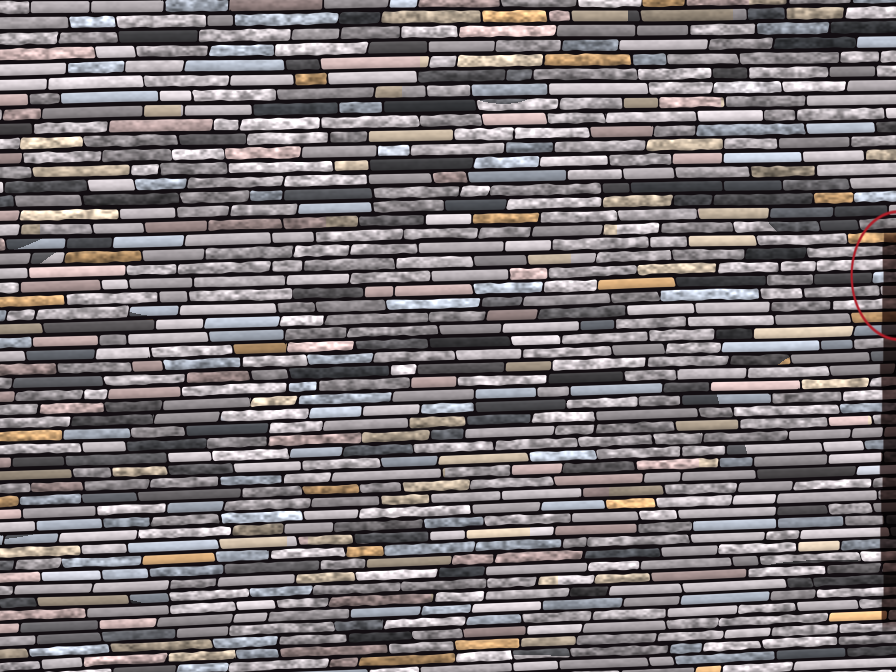
A WebGL 2 fragment shader for this texture:

```glsl
#version 300 es
precision highp float;
// A wall of thin stacked stone strips in dark open joints. Warped row numbers
// give the slight tilt and the tighter courses lower down; each row is cut at
// jittered joints, and hashes choose every strip's tone, tint and roughness.

#define ROWS 43.0          // courses at the top density
#define ROW_SQUEEZE 6.0    // extra courses gathered towards the bottom
#define STRIPS 9.8         // strips per canvas height of length
#define JOINT_JITTER 0.72  // unevenness of strip lengths
#define BED_GAP 0.25       // dark bed joint, as a share of a course
#define END_GAP 0.0026     // dark end joint, in canvas heights
#define ROUGHNESS 0.46     // contrast of split faces
#define DARK_SHARE 0.13    // share of slate strips

uniform vec2 u_resolution;
out vec4 outColor;

const vec3 JOINT = vec3(0.07, 0.05, 0.065);
const vec3 GREY = vec3(1.02, 0.98, 1.00);
const vec3 TAN = vec3(1.06, 0.97, 0.86);
const vec3 ROSE = vec3(1.05, 0.92, 0.91);
const vec3 BLUE = vec3(0.94, 0.98, 1.05);
const vec3 OCHRE = vec3(1.15, 0.92, 0.66);
const vec3 CORD = vec3(0.68, 0.12, 0.16);

float hash(vec2 p) {
  vec3 q = fract(vec3(p.xyx) * 0.1031);
  q += dot(q, q.yzx + 33.33);
  return fract((q.x + q.y) * q.z);
}

float noise(vec2 p) {
  vec2 i = floor(p), f = fract(p);
  f = f * f * (3.0 - 2.0 * f);
  return mix(mix(hash(i), hash(i + vec2(1, 0)), f.x),
             mix(hash(i + vec2(0, 1)), hash(i + vec2(1, 1)), f.x), f.y);
}

float grain(vec2 p) {
  return 0.6 * noise(p * vec2(85, 150)) + 0.4 * noise(p * vec2(190, 290) + 17.0);
}

// Position of the joint left of strip k in a row, in strip units
float joint(float k, float row) {
  return k + JOINT_JITTER * (hash(vec2(k + 31.0, row + 5.0)) - 0.5);
}

float roundBox(vec2 p, vec2 halfSize, float radius) {
  vec2 q = abs(p) - halfSize + radius;
  return length(max(q, 0.0)) + min(max(q.x, q.y), 0.0) - radius;
}

// Tint and tone of one strip
vec3 stripColour(vec2 id, vec2 p) {
  float pick = hash(id + 71.3), tone = hash(id + 13.7);
  float cluster = noise(p * vec2(4, 7) + 40.0);
  float warmSide = 0.12 * (1.0 - p.x);
  vec3 tint = GREY;
  if (pick < 0.17 + warmSide) tint = TAN;
  if (pick < 0.08 + warmSide) tint = ROSE;
  if (pick < 0.035) tint = OCHRE;
  if (pick > 0.84) tint = BLUE;
  float value = mix(0.53, 0.86, tone);
  if (hash(id + 5.9) < DARK_SHARE * 2.0 * cluster) {
    value = mix(0.20, 0.42, tone);
    tint = mix(GREY, BLUE, pick);
  }
  if (hash(id + 97.1) < 0.06) value = 0.9;
  return tint * value;
}

void main() {
  vec2 p = gl_FragCoord.xy / u_resolution.y;
  float pixel = 1.0 / u_resolution.y;
  float aspect = u_resolution.x / u_resolution.y;
  float down = 1.0 - p.y;

  // Tilted, tightening courses
  float course = ROWS * down + ROW_SQUEEZE * down * down + p.x * (0.5 + 2.0 * down);
  course += 0.16 * (noise(p * vec2(5, 9)) - 0.5);
  float density = ROWS + 2.0 * ROW_SQUEEZE * down + 2.0 * p.x;
  float row = floor(course);
  float across = fract(course) - 0.5;

  // Strip containing this point, with slightly slanted ends
  float u = p.x * STRIPS + 9.0 * hash(vec2(row, 3.0));
  u += 0.10 * across * (hash(vec2(row, floor(u))) - 0.5);
  float k = floor(u);
  if (u < joint(k, row)) k -= 1.0;
  else if (u >= joint(k + 1.0, row)) k += 1.0;
  float left = joint(k, row), right = joint(k + 1.0, row);
  vec2 id = vec2(k + 20.0, row + 1.0);

  // Outline of the strip in canvas heights
  float thickness = (1.0 - BED_GAP) * mix(0.91, 1.06, hash(id + 44.0));
  vec2 local = vec2((u - 0.5 * (left + right)) / STRIPS, across / density);
  vec2 halfSize = vec2(0.5 * (right - left) / STRIPS - 0.5 * END_GAP, 0.5 * thickness / density);
  float rough = smoothstep(0.25, 0.6, hash(id + 8.2));
  float edge = roundBox(local, halfSize, 0.0035);
  edge += 0.0026 * rough * (noise(p * vec2(70, 110)) - 0.5);
  float cover = 1.0 - smoothstep(-0.7 * pixel, 0.7 * pixel, edge);

  // Split or sawn face, lit from above
  vec3 stone = stripColour(id, p);
  float relief = grain(p + hash(id) * 3.0) - 0.5;
  stone *= 1.0 + relief * mix(0.12, 2.0 * ROUGHNESS, rough);
  stone *= 1.0 - 0.22 * smoothstep(-0.1, 0.45, across);
  stone += 0.05 * (1.0 - smoothstep(-0.35, -0.1, across));
  vec3 colour = mix(JOINT, stone, cover);

  // Shaded return beyond the right end of the wall
  float endX = aspect - 0.021 + 0.006 * (hash(vec2(row, 61.0)) - 0.5);
  float beyond = smoothstep(endX - pixel, endX + pixel, p.x)
               * smoothstep(0.33, 0.36, down) * (1.0 - smoothstep(0.92, 0.95, down));
  colour = mix(colour, colour * vec3(0.36, 0.29, 0.28), beyond);

  // Thin cord hanging by that end
  vec2 loop = (p - vec2(aspect + 0.004, 0.59)) / vec2(0.07, 0.095);
  float cord = abs(length(loop) - 1.0) * 0.07 - 0.0016;
  colour = mix(colour, CORD, 1.0 - smoothstep(-pixel, pixel, cord));

  outColor = vec4(clamp(colour, 0.0, 1.0), 1.0);
}
```
